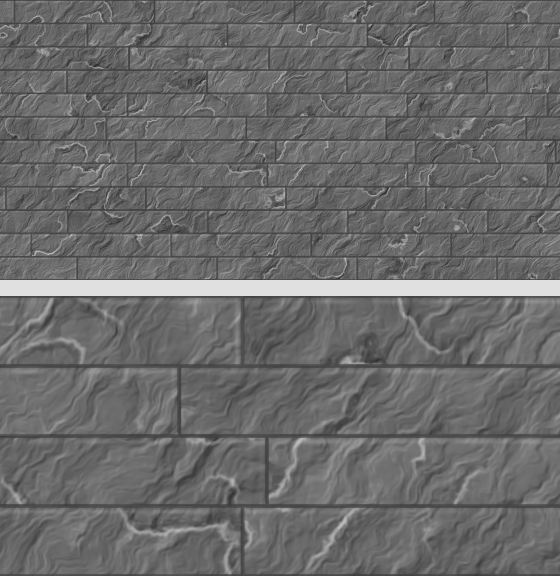
Top, the full canvas; bottom, a detail of the centre.
Give the GLSL for this texture, as a Shadertoy shader.

```glsl
// Joint offset of each course, top to bottom, in brick lengths
const float courseShift[12] = float[12](
    0.104, 0.625, 0.922, 0.479, 0.911, 0.760,
    0.969, 0.911, 0.042, 0.484, 0.224, 0.552);

float hash(vec2 p) {
    vec3 q = fract(p.xyx * 0.1031);
    q += dot(q, q.yzx + 33.33);
    return fract((q.x + q.y) * q.z);
}

float noise(vec2 p) {
    vec2 i = floor(p), f = fract(p);
    f = f * f * (3.0 - 2.0 * f);
    return mix(mix(hash(i), hash(i + vec2(1, 0)), f.x),
               mix(hash(i + vec2(0, 1)), hash(i + vec2(1, 1)), f.x), f.y);
}

float fbm(vec2 p) {
    float sum = 0.0, amp = 0.5;
    for (int i = 0; i < 4; i++) {
        sum += amp * noise(p);
        p = mat2(0.96, 0.28, -0.28, 0.96) * p * 2.03 + 17.3;
        amp *= 0.5;
    }
    return sum;
}

// x: height of the diagonal cleft grain, y: level whose contours are flake edges
vec2 slate(vec2 p) {
    vec2 warped = p + 0.8 * vec2(fbm(p * 1.4), fbm(p * 1.4 + 41.7));
    vec2 along = vec2(dot(warped, vec2(0.68, 0.73)), dot(warped, vec2(-0.73, 0.68)));
    float grain = fbm(along * vec2(1.3, 3.4));
    float level = 2.6 * noise(along * vec2(0.55, 0.95) + 7.1) + 0.5 * fbm(p * 2.2 + 3.0);
    return vec2(grain, level);
}

void mainImage(out vec4 fragColor, in vec2 fragCoord) {
    // Twelve courses of four bricks, measured in course heights
    vec2 uv = fragCoord / iResolution.xy;
    float course = clamp(floor((1.0 - uv.y) * 12.0), 0.0, 11.0);
    float x = uv.x * 4.0 - courseShift[int(course)];
    vec2 brick = vec2(mod(floor(x), 4.0), course);
    vec2 local = vec2(fract(x) * 6.0, fract(uv.y * 12.0));
    float pixel = 12.0 / iResolution.y;

    // Each brick is cut from its own part of the stone
    vec2 stone = local + 150.0 * vec2(hash(brick + 3.7), hash(brick + 51.2));
    float e = 0.03;
    vec2 here = slate(stone);
    vec2 dx = (slate(stone + vec2(e, 0)) - here) / e;
    vec2 dy = (slate(stone + vec2(0, e)) - here) / e;

    // Grain lit from the upper left
    float light = dot(vec2(dx.x, dy.x), vec2(0.77, -0.64));
    float tone = 0.408 + 0.034 * clamp(light, -4.0, 4.0);
    tone += 0.035 * (hash(brick + 9.4) - 0.5);
    tone += 0.14 * (fbm(stone * 0.9 + 23.0) - 0.47);

    // Flake edges: a thin pale rim with shade beside it, fading in and out
    float phase = fract(here.y + 0.5) - 0.5;
    float d = phase / max(length(vec2(dx.y, dy.y)), 0.9);
    float rim = exp(-pow(d / 0.035, 2.0));
    float shade = exp(-pow((d + 0.09) / 0.08, 2.0));
    float strength = smoothstep(0.3, 0.8, noise(stone * 0.8 + 61.0))
                   * smoothstep(0.5, 0.3, abs(phase));
    tone += strength * (0.24 * rim - 0.10 * shade);

    // Worn pale arrises above and left of a narrow dark joint
    float side = min(local.x, 6.0 - local.x);
    float bed = min(local.y, 1.0 - local.y);
    float wear = noise(stone * vec2(2.5, 1.0) + 13.0);
    float arris = exp(-pow((local.y - 0.92) / 0.035, 2.0))
                + exp(-pow((local.x - 5.92) / 0.035, 2.0));
    tone += 0.10 * wear * arris;
    float joint = 1.0 - smoothstep(0.015, 0.03 + pixel * 0.7, min(side, bed));
    tone = mix(tone, 0.22 + 0.08 * wear, 0.8 * joint);

    fragColor = vec4(vec3(clamp(tone, 0.16, 0.72)), 1.0);
}
```
